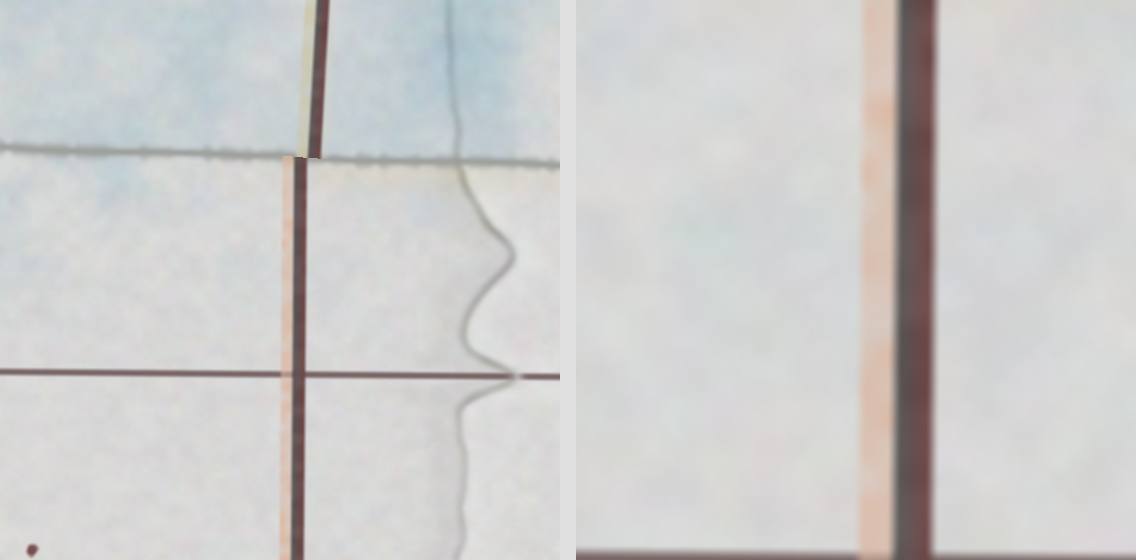
Left, the full canvas; right, a detail of the centre.
This texture is drawn by a Shadertoy shader. Its source:

```glsl
// Worn, pale paper crossed by a thick vertical rule and a thin horizontal one.
// A soft fold shifts the vertical rule sideways; blue stains gather above it,
// and a wandering crease with a lit flank runs down the right side.

#define SOFTNESS 0.0045
#define RULE_HALF_WIDTH 0.0115
#define THIN_HALF_WIDTH 0.0055
#define FOLD_HALF_WIDTH 0.010
#define STAIN_AMOUNT 0.95
#define GRAIN_AMOUNT 0.022
#define PAPER vec3(0.848, 0.845, 0.842)
#define STAIN vec3(0.675, 0.765, 0.805)
#define CREAM vec3(0.845, 0.825, 0.775)
#define INK vec3(0.37, 0.29, 0.29)
#define FRINGE vec3(0.86, 0.71, 0.62)
#define FOLD_GREY vec3(0.59, 0.60, 0.585)

float hash(vec2 p) {
    vec3 q = fract(vec3(p.xyx) * 0.1031);
    q += dot(q, q.yzx + 33.33);
    return fract((q.x + q.y) * q.z);
}

float noise(vec2 p) {
    vec2 i = floor(p), f = fract(p);
    f = f * f * (3.0 - 2.0 * f);
    return mix(mix(hash(i), hash(i + vec2(1, 0)), f.x),
               mix(hash(i + vec2(0, 1)), hash(i + vec2(1, 1)), f.x), f.y);
}

float fbm(vec2 p) {
    float sum = 0.0, amp = 0.5;
    for (int i = 0; i < 4; i++) {
        sum += amp * noise(p);
        p = p * 2.03 + 17.3;
        amp *= 0.5;
    }
    return sum / 0.9375;
}

float bump(float d, float width) {
    return exp(-d * d / (width * width));
}

float band(float d, float halfWidth) {
    return 1.0 - smoothstep(halfWidth - SOFTNESS, halfWidth + SOFTNESS, abs(d));
}

float foldHeight(float x) {
    return 0.736 - 0.032 * x + 0.006 * (noise(vec2(x * 14.0, 3.0)) - 0.5);
}

float creaseX(float y) {
    return 0.822 + 0.092 * bump(y - 0.545, 0.075) + 0.10 * bump(y - 0.325, 0.032)
         - 0.022 * smoothstep(0.75, 0.95, y)
         + 0.018 * (noise(vec2(y * 22.0, 8.0)) - 0.5);
}

vec3 paper(vec2 uv, float above) {
    float cloud = fbm(uv * vec2(9.0, 8.0) + 4.0);
    float blotch = bump(length((uv - vec2(0.37, 0.89)) * vec2(1.0, 0.7)), 0.075)
                 + bump(length((uv - vec2(0.84, 0.93)) * vec2(0.8, 0.7)), 0.09)
                 + 0.6 * bump(length(uv - vec2(0.70, 0.80)), 0.10);
    float upper = 0.30 + 0.75 * (cloud - 0.4) + 0.38 * blotch
                - 0.25 * smoothstep(0.88, 0.95, uv.x);
    float lower = smoothstep(0.30, 0.75, uv.y) * (0.05 + 0.55 * smoothstep(0.4, 0.75, cloud))
                * (1.0 - 0.5 * smoothstep(0.2, 0.5, uv.x));
    vec3 col = mix(PAPER, STAIN, STAIN_AMOUNT * clamp(mix(lower, upper, above), 0.0, 1.0));
    // Warm tint under the fold
    float warm = (1.0 - above) * bump(uv.y - 0.69, 0.035) * smoothstep(0.35, 0.65, uv.x);
    col = mix(col, CREAM, 0.7 * warm);
    // Fine mottling, slightly coloured
    col += GRAIN_AMOUNT * (fbm(uv * 45.0) - 0.5) * 2.0;
    col += 0.02 * (vec3(noise(uv * 38.0), noise(uv * 38.0 + 50.0), noise(uv * 38.0 + 90.0)) - 0.5);
    return col;
}

void mainImage(out vec4 fragColor, in vec2 fragCoord) {
    vec2 uv = fragCoord / iResolution.xy;
    float foldD = uv.y - foldHeight(uv.x);
    float above = smoothstep(-SOFTNESS, SOFTNESS, foldD);
    vec3 col = paper(uv, above);

    // Crease: dark groove with a brighter flank on its right
    float slope = (creaseX(uv.y + 0.004) - creaseX(uv.y - 0.004)) / 0.008;
    float creaseD = (uv.x - creaseX(uv.y)) / sqrt(1.0 + slope * slope);
    float wear = mix(0.45, 1.0, bump(uv.y - 0.48, 0.23)) * (0.6 + 0.6 * noise(uv * 25.0));
    col += 0.045 * smoothstep(0.0, 0.012, creaseD) * exp(-max(creaseD, 0.0) * 22.0) * (1.0 - above);
    col -= vec3(0.17, 0.17, 0.19) * wear * bump(creaseD, 0.009);
    col -= 0.035 * bump(creaseD + 0.03, 0.035) * (1.0 - above);

    // Fold: feathered grey band
    float feather = 0.7 + 0.6 * noise(vec2(uv.x * 70.0, 1.0));
    col = mix(col, FOLD_GREY, 0.85 * bump(foldD, FOLD_HALF_WIDTH * feather));

    // Thin horizontal rule, broken where the crease crosses it
    float thin = band(uv.y - (0.336 - 0.009 * uv.x), THIN_HALF_WIDTH);
    thin *= 1.0 - 0.7 * bump(uv.x - 0.922, 0.012);
    col = mix(col, INK + 0.06, 0.9 * thin);

    // Vertical rule, offset at the fold, with a colour fringe on its left
    float lowerX = 0.531 + 0.008 * uv.y;
    float upperX = 0.561 + 0.056 * (uv.y - 0.716);
    float ruleD = uv.x - mix(lowerX, upperX, step(0.0, foldD));
    float speckle = 0.3 + 0.6 * noise(vec2(uv.x * 40.0, uv.y * 55.0));
    vec3 fringe = mix(FRINGE, vec3(0.80, 0.78, 0.66), above);
    col = mix(col, fringe, speckle * band(ruleD + 0.021, 0.011));
    col = mix(col, CREAM, 0.4 * above * bump(ruleD - 0.018, 0.008));
    vec3 ink = INK + mix(vec3(-0.01, 0.05, 0.05), vec3(0.06, 0.0, 0.0),
                         smoothstep(-0.010, 0.008, ruleD));
    ink += 0.06 * (noise(uv * 60.0) - 0.5);
    col = mix(col, ink, band(ruleD, RULE_HALF_WIDTH));

    // Small rusty spot
    float spot = length(uv - vec2(0.057, 0.018)) + 0.006 * (noise(uv * 90.0) - 0.5);
    col = mix(col, vec3(0.42, 0.25, 0.25), 0.9 * (1.0 - smoothstep(0.005, 0.016, spot)));

    fragColor = vec4(clamp(col, 0.0, 1.0), 1.0);
}
```
